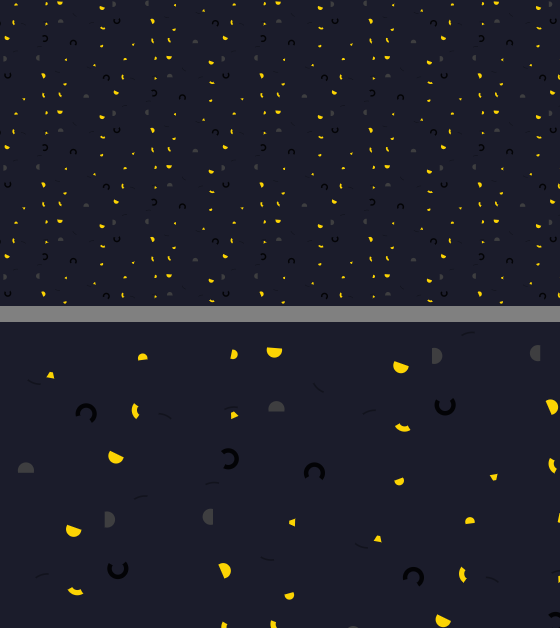
Top: the whole. Bottom: its middle third, enlarged.
This pattern is drawn by a Shadertoy shader. Its source:

```glsl
// Half-drop terrazzo: yellow chips, grey domes, black open rings and faint dashes on navy.

vec3 hash3(float n) {
    return fract(sin(n * vec3(12.99, 78.23, 37.72) + vec3(1.3, 4.1, 2.7)) * 4375.85);
}

// Offset to the nearest copy; every second column drops by half a tile.
vec2 halfDrop(vec2 d) {
    float column = round(d.x);
    d -= vec2(column, 0.5 * column);
    return vec2(d.x, d.y - round(d.y));
}

vec2 rotate(vec2 q, float angle) {
    float c = cos(angle), s = sin(angle);
    return vec2(c * q.x + s * q.y, c * q.y - s * q.x);
}

// Disc with its lower part cut off along a straight edge.
float dome(vec2 q, float radius, float cut) {
    return max(length(q) - radius, -q.y - cut);
}

// Butt-ended arc, symmetric about +y.
float arc(vec2 q, float radius, float halfWidth, float halfAngle) {
    float ends = dot(vec2(abs(q.x), q.y), vec2(cos(halfAngle), -sin(halfAngle)));
    return max(abs(length(q) - radius) - halfWidth, ends);
}

float wedge(vec2 q) {
    return max(abs(q.y) - 0.009, abs(q.x) + 0.4 * q.y - 0.0085);
}

void mainImage(out vec4 fragColor, in vec2 fragCoord) {
    float tile = 0.3565 * iResolution.y;
    vec2 p = fragCoord / tile;
    vec3 navy = vec3(0.105, 0.11, 0.168);
    vec3 yellow = vec3(0.99, 0.83, 0.01);
    vec3 grey = vec3(0.245, 0.245, 0.25);
    vec3 black = vec3(0.012, 0.012, 0.022);
    vec3 color = navy;

    // Faint dashes, slightly curved, beneath everything else
    for (int i = 0; i < 8; i++) {
        vec3 h = hash3(float(i) + 51.0);
        vec2 cell = vec2(i % 4, i / 4);
        vec2 q = halfDrop(p - (cell + 0.1 + 0.8 * h.xy) / vec2(4.0, 2.0));
        q = rotate(q, 6.2832 * h.z) + vec2(0.0, 0.06);
        float d = arc(q, 0.06, 0.0025, 0.35);
        color = mix(color, vec3(0.07, 0.074, 0.115), clamp(0.5 - d * tile, 0.0, 1.0));
    }

    // One shape per jittered cell; each column holds all six kinds
    for (int i = 0; i < 24; i++) {
        int col = i % 4, row = i / 4;
        int kind = (row * (1 + 4 * (col % 2)) + 2 * col) % 6;
        vec3 h = hash3(float(i) + 7.0);
        vec2 jitter = (h.xy - 0.5) * vec2(0.8, 0.6);
        vec2 q = halfDrop(p - (vec2(col, row) + 0.5 + jitter) / vec2(4.0, 6.0));

        // Quarter turns, with a tilt for all but the grey domes
        float tilt = kind == 1 ? 0.0 : fract(h.z * 4.0) - 0.5;
        q = rotate(q, floor(h.z * 4.0) * 1.5708 + tilt);

        float d;
        vec3 ink = yellow;
        if (kind == 0) {
            d = arc(q, 0.0255, 0.0068, 2.2);
            ink = black;
        } else if (kind == 1) {
            d = dome(q, 0.0246, 0.007);
            ink = grey;
        } else if (kind == 2) {
            d = dome(q, 0.0235, 0.006);
        } else if (kind == 3) {
            d = arc(q + vec2(0.0, 0.026), 0.026, 0.008, 0.8);
        } else if (kind == 4) {
            d = dome(q, 0.0145, 0.005);
        } else {
            d = wedge(q);
        }
        color = mix(color, ink, clamp(0.5 - d * tile, 0.0, 1.0));
    }

    fragColor = vec4(color, 1.0);
}
```
